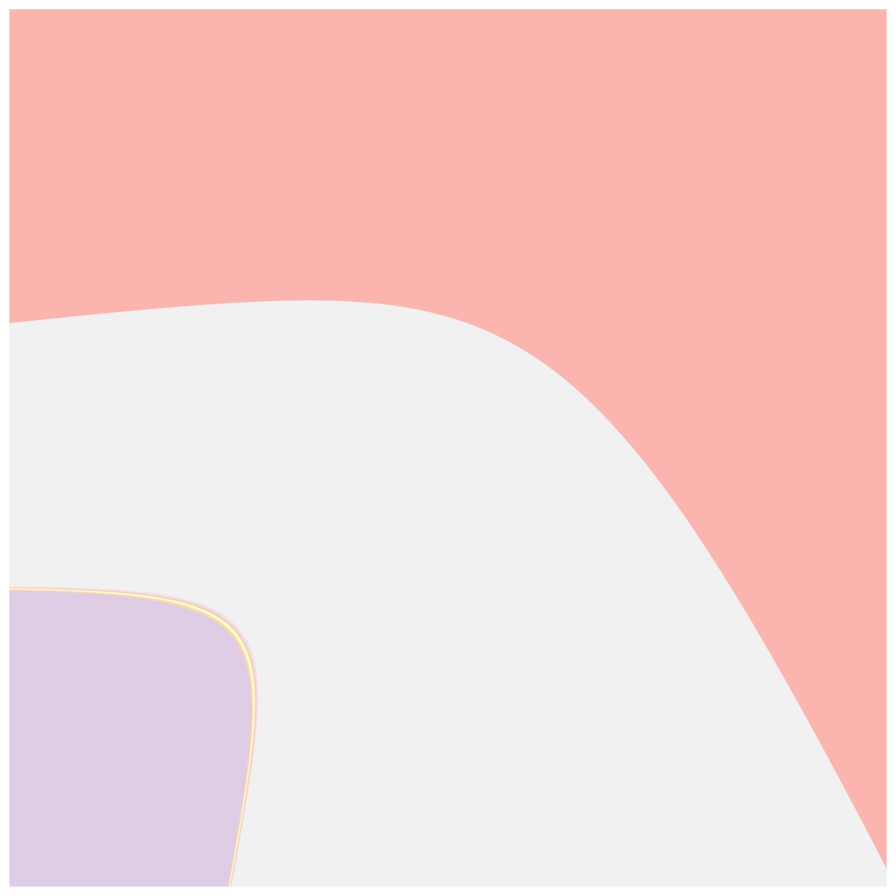
Reproduce this background procedurally as a three.js fragment shader.

```glsl
// Pastel contour regions: a coral sky over a pale grey hill, a lavender corner with a striped rim, a white frame.
varying vec2 vUv;

// Colours
const vec3 WHITE = vec3(1.0);
const vec3 CORAL = vec3(0.984, 0.706, 0.682);
const vec3 GREY = vec3(0.947);
const vec3 LAVENDER = vec3(0.871, 0.796, 0.894);
const vec3 ORANGE = vec3(0.996, 0.851, 0.651);
const vec3 YELLOW = vec3(1.0, 1.0, 0.8);
const vec3 BROWN = vec3(0.898, 0.847, 0.741);
const vec3 PINK = vec3(0.992, 0.855, 0.925);

// Layout, in units of the canvas
const float EDGE = 0.001;
const float FRAME = 0.0104;

// Hill: a gentle rise that bends into a steep fall
const float HILL_BASE = 0.6388;
const float HILL_RISE = 0.1108;
const float HILL_DROP = 0.2298;
const float HILL_BEND_X = 0.6576;
const float HILL_BEND_WIDTH = 0.1078;

// Lavender corner: a top line and a leaning side line, blended softly
const float CORNER_TOP = 0.3444;
const float CORNER_TOP_SOFT = 0.0651;
const float CORNER_SIDE = 0.2547;
const float CORNER_LEAN = 0.19;
const float CORNER_SIDE_SOFT = 0.0781;

// Rim: total thickness along the sides and its gain at the bend
const float RIM_THIN = 0.004;
const float RIM_GAIN = 0.0075;
const float RIM_INSIDE = 0.45;

float cover(float d) {
  return smoothstep(-EDGE, EDGE, d);
}

// Approximate signed distance to the hill line, positive above it
float hillDistance(vec2 p) {
  float bend = exp((p.x - HILL_BEND_X) / HILL_BEND_WIDTH);
  float height = HILL_BASE + HILL_RISE * p.x - HILL_DROP * log(1.0 + bend);
  float slope = HILL_RISE - HILL_DROP / HILL_BEND_WIDTH * bend / (1.0 + bend);
  return (p.y - height) / length(vec2(1.0, slope));
}

// x: signed distance, positive outside; y: closeness to the bend, 0 to 1
vec2 cornerField(vec2 p) {
  float top = exp((p.y - CORNER_TOP) / CORNER_TOP_SOFT);
  float side = exp((p.x - CORNER_SIDE - CORNER_LEAN * p.y) / CORNER_SIDE_SOFT);
  float total = top + side;
  vec2 share = vec2(top, side) / total;
  vec2 gradient = share.y / CORNER_SIDE_SOFT * vec2(1.0, -CORNER_LEAN);
  gradient.y += share.x / CORNER_TOP_SOFT;
  return vec2(log(total) / length(gradient), 4.0 * share.x * share.y);
}

void main() {
  vec2 p = vUv;

  // Lavender corner and its rim stripes, from the inside out
  vec2 corner = cornerField(p);
  float rim = RIM_THIN + RIM_GAIN * corner.y;
  float d = corner.x + RIM_INSIDE * rim;
  vec3 color = mix(LAVENDER, ORANGE, cover(d));
  color = mix(color, YELLOW, cover(d - 0.25 * rim));
  color = mix(color, BROWN, cover(d - 0.5 * rim));
  color = mix(color, PINK, cover(d - 0.75 * rim));
  color = mix(color, GREY, cover(d - rim));

  // Coral above the hill
  color = mix(color, CORAL, cover(hillDistance(p)));

  // White frame
  vec2 inset = min(p, 1.0 - p);
  color = mix(WHITE, color, cover(min(inset.x, inset.y) - FRAME));

  gl_FragColor = vec4(color, 1.0);
}
```
